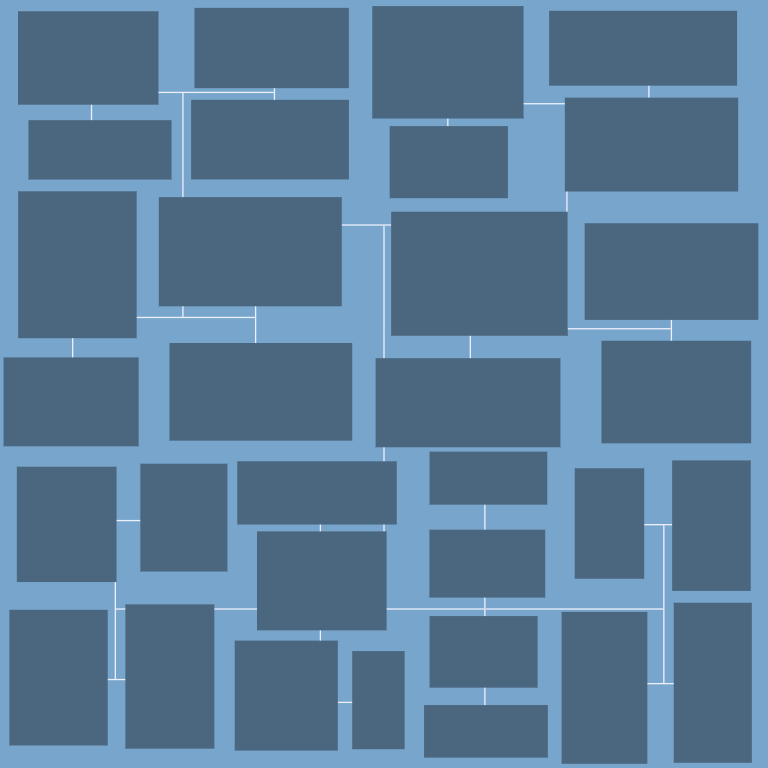
Give the GLSL for this background, as a Shadertoy shader.

```glsl
#define ROOM_COLOR vec3(0.294, 0.400, 0.498)
#define GROUND_COLOR vec3(0.465, 0.647, 0.800)
#define LINK_COLOR vec3(0.93, 0.94, 0.99)
#define LEVELS 5
#define FIRST_CUT 0.414
#define CUT_RANGE vec2(0.37, 0.63)
#define ASPECT_RANGE vec2(0.87, 1.17)
#define MARGIN_RANGE vec2(0.02, 0.16)
#define LINK_WIDTH 0.0017
#define SEED 11u

// Integer hash of a tree node and a channel, in 0..1
float random(uint node, uint channel) {
    uint n = (node * 8u + channel + SEED * 4096u) * 747796405u + 2891336453u;
    n = ((n >> ((n >> 28u) + 4u)) ^ n) * 277803737u;
    n = (n >> 22u) ^ n;
    return float(n >> 8u) / 16777216.0;
}

float randomIn(vec2 range, uint node, uint channel) {
    return mix(range.x, range.y, random(node, channel));
}

vec2 randomMargin(uint node, uint channel) {
    return vec2(randomIn(MARGIN_RANGE, node, channel),
                randomIn(MARGIN_RANGE, node, channel + 1u));
}

float boxDistance(vec2 p, vec2 lo, vec2 hi) {
    vec2 d = max(lo - p, p - hi);
    return max(d.x, d.y);
}

float coverage(float dist, float pixel) {
    return clamp(0.5 - dist / pixel, 0.0, 1.0);
}

void mainImage(out vec4 fragColor, in vec2 fragCoord) {
    vec2 p = fragCoord / iResolution.xy;
    float pixel = 1.0 / iResolution.y;

    vec2 lo = vec2(0.0), hi = vec2(1.0);
    uint node = 1u;
    float link = 1.0;

    // Walk down the binary partition to the cell holding this point
    for (int level = 0; level < LEVELS; level++) {
        vec2 size = hi - lo;
        bool root = level == 0;
        bool sideways = !root && size.x > size.y * randomIn(ASPECT_RANGE, node, 0u);
        vec2 axis = sideways ? vec2(1.0, 0.0) : vec2(0.0, 1.0);
        float ratio = root ? FIRST_CUT : randomIn(CUT_RANGE, node, 1u);
        float cut = dot(axis, mix(lo, hi, ratio));

        // Thin link joining the centres of the two halves
        vec2 middle = 0.5 * (lo + hi);
        vec2 start = mix(middle, 0.5 * (lo + cut), axis);
        vec2 end = mix(middle, 0.5 * (hi + cut), axis);
        vec2 halfWidth = vec2(0.5 * LINK_WIDTH);
        link = min(link, boxDistance(p, start - halfWidth, end + halfWidth));

        bool upper = dot(axis, p) > cut;
        if (upper) lo = mix(lo, vec2(cut), axis);
        else hi = mix(hi, vec2(cut), axis);
        node = node * 2u + (upper ? 1u : 0u);
    }

    // Room with uneven margins inside its cell
    vec2 size = hi - lo;
    vec2 roomLo = lo + size * randomMargin(node, 2u);
    vec2 roomHi = hi - size * randomMargin(node, 4u);
    float room = boxDistance(p, roomLo, roomHi);

    vec3 color = mix(GROUND_COLOR, LINK_COLOR, coverage(link, pixel));
    color = mix(color, ROOM_COLOR, coverage(room, pixel));
    fragColor = vec4(color, 1.0);
}
```
